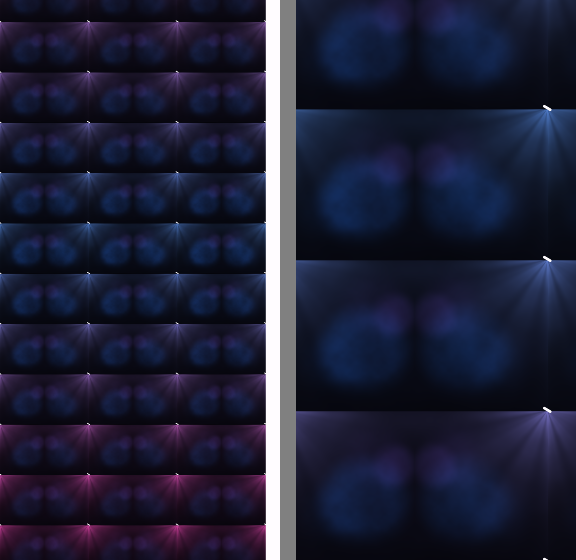
Left, the full canvas; right, a detail of the centre.
Write a WebGL 1 fragment shader that draws this background.

```glsl
precision highp float;

uniform vec2 u_resolution;

const vec2 TILE = vec2(0.3164, 0.1797);   // in canvas widths
const float FIRST_SEAM = 0.0775;          // top edge of the first full row
const float PANEL_EDGE = 0.949;           // blank margin begins here

const vec3 NIGHT = vec3(0.014, 0.014, 0.036);
const vec3 BLUE_HAZE = vec3(0.022, 0.075, 0.165);
const vec3 PLUM_HAZE = vec3(0.045, 0.030, 0.085);
const vec3 BLUE_LIGHT = vec3(0.23, 0.37, 0.60);
const vec3 VIOLET_LIGHT = vec3(0.44, 0.29, 0.54);
const vec3 PINK_LIGHT = vec3(0.68, 0.20, 0.50);
const vec3 PAPER = vec3(1.0, 0.99, 1.0);

float hash(vec2 p) {
  return fract(sin(dot(p, vec2(127.1, 311.7))) * 43758.5453);
}

float noise(vec2 p) {
  vec2 i = floor(p);
  vec2 f = fract(p);
  f = f * f * (3.0 - 2.0 * f);
  return mix(mix(hash(i), hash(i + vec2(1.0, 0.0)), f.x),
             mix(hash(i + vec2(0.0, 1.0)), hash(i + 1.0), f.x), f.y);
}

float fbm(vec2 p) {
  float sum = 0.0;
  float gain = 0.5;
  for (int i = 0; i < 4; i++) {
    sum += gain * noise(p);
    p = p * 2.03 + 7.1;
    gain *= 0.5;
  }
  return sum;
}

float softDisc(vec2 p, vec2 center, float radius, float blur) {
  return 1.0 - smoothstep(radius - blur, radius + blur, length(p - center));
}

float segment(vec2 p, vec2 a, vec2 b) {
  vec2 ab = b - a;
  return length(p - a - ab * clamp(dot(p - a, ab) / dot(ab, ab), 0.0, 1.0));
}

// Blue in the middle rows, violet and then pink towards the ends
vec3 rowLight(float row) {
  float away = abs(row - 5.0);
  vec3 tint = mix(BLUE_LIGHT, VIOLET_LIGHT, smoothstep(0.0, 3.8, away));
  return mix(tint, PINK_LIGHT, smoothstep(2.5, 6.0, row - 5.0));
}

// Fan of light falling from a node at the origin
float lightFan(vec2 p) {
  float angle = atan(p.x, p.y + 0.001);
  float rays = 0.78 + 0.44 * noise(vec2(angle * 6.0 + 20.0, 3.0));
  float beam = 0.16 * exp(-abs(p.x) * 90.0 - p.y * 4.0);
  return exp(-length(p * vec2(0.95, 1.1)) * 5.2) * rays + beam;
}

// Out-of-focus discs, mirrored about the middle of the tile
vec3 bokeh(vec2 p, float blueness) {
  vec2 side = vec2(abs(p.x - 0.5), p.y);
  float cloud = 0.45 + 1.1 * fbm(p * 9.0);
  float large = softDisc(side, vec2(0.19, 0.345), 0.155, 0.055);
  large += 0.3 * softDisc(side, vec2(0.29, 0.39), 0.12, 0.06);
  float small = softDisc(side, vec2(0.075, 0.21), 0.075, 0.03);
  small += 0.6 * softDisc(side, vec2(0.15, 0.17), 0.10, 0.06);
  float floorFade = 1.0 - 0.85 * smoothstep(0.40, 0.56, p.y);
  return (BLUE_HAZE * large * blueness + PLUM_HAZE * small) * cloud * floorFade;
}

void main() {
  float pixel = 1.0 / u_resolution.x;
  vec2 uv = gl_FragCoord.xy / u_resolution;
  vec2 p = vec2(uv.x, (1.0 - uv.y) * 2.0);   // y runs down

  // Tile coordinates, one unit per tile width
  vec2 grid = vec2(p.x, p.y - FIRST_SEAM) / TILE;
  float row = floor(grid.y) + 1.0;
  vec2 scale = vec2(1.0, TILE.y / TILE.x);
  vec2 local = fract(grid) * scale;
  vec2 node = (fract(grid + 0.5) - 0.5) * scale;
  float soft = pixel / TILE.x;

  // Haze and discs
  float blueness = 1.0 - 0.10 * abs(row - 5.0);
  vec3 color = NIGHT * (0.5 + fbm(local * 6.0 + 4.0));
  color += bokeh(local, blueness);

  // Light from the two upper corners, cut off sharply at the seam
  float light = lightFan(vec2(local.x, local.y)) + lightFan(vec2(local.x - 1.0, local.y));
  light *= 0.85 + 0.3 * fbm(local * 8.0 + 2.0);
  color += rowLight(row) * light * smoothstep(0.0, soft, local.y);

  // Slanted spark on each node
  float spark = segment(node, vec2(-0.012, -0.010), vec2(0.010, 0.003));
  color = mix(color, PAPER, 1.0 - smoothstep(0.005 - 0.5 * soft, 0.005 + 0.5 * soft, spark));

  // Blank margin at the right
  float margin = smoothstep(PANEL_EDGE - 0.5 * pixel, PANEL_EDGE + 0.5 * pixel, p.x);
  gl_FragColor = vec4(mix(color, PAPER, margin), 1.0);
}
```
